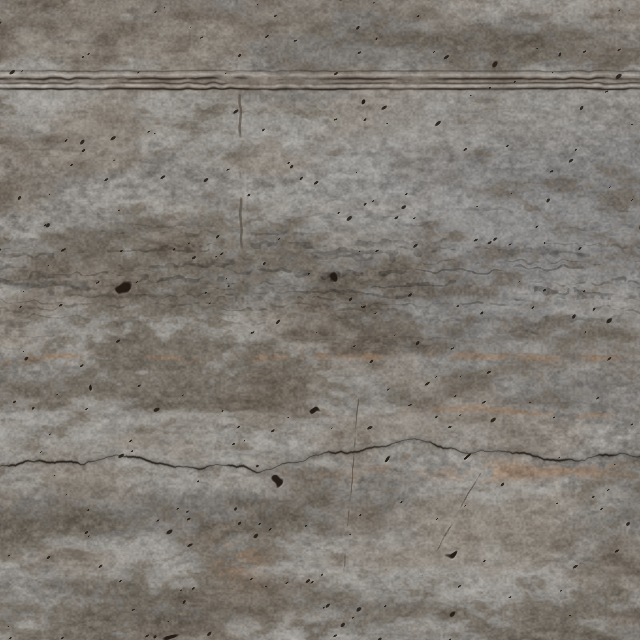
Reproduce this texture procedurally as a Shadertoy shader.

```glsl
// Weathered board-cast concrete: grey clouds, gritty brown stains and rust in
// horizontal bands, a worn moulded groove, a fine crack, scratches and pores.
// Stains use layered noise, pores use cellular scatter, the crack is summed sines.

const vec3 PALE_GREY = vec3(0.615, 0.605, 0.585);
const vec3 MID_GREY = vec3(0.490, 0.478, 0.460);
const vec3 BLUE_GREY = vec3(0.530, 0.532, 0.540);
const vec3 WARM_GREY = vec3(0.525, 0.485, 0.440);
const vec3 STAIN = vec3(0.350, 0.315, 0.270);
const vec3 RUST = vec3(0.600, 0.450, 0.330);
const vec3 HOLE = vec3(0.120, 0.090, 0.065);

float hash(vec2 p) {
    vec3 q = fract(vec3(p.xyx) * 0.1031);
    q += dot(q, q.yzx + 33.33);
    return fract((q.x + q.y) * q.z);
}

float noise(vec2 p) {
    vec2 i = floor(p), f = fract(p);
    f = f * f * (3.0 - 2.0 * f);
    return mix(mix(hash(i), hash(i + vec2(1, 0)), f.x),
               mix(hash(i + vec2(0, 1)), hash(i + vec2(1, 1)), f.x), f.y);
}

float fbm(vec2 p) {
    float sum = 0.0, amp = 0.516;
    for (int i = 0; i < 5; i++) {
        sum += amp * noise(p);
        p = p * 2.03 + vec2(17.3, 9.1);
        amp *= 0.5;
    }
    return sum;
}

// Soft band around a coordinate
float band(float y, float centre, float width) {
    float d = (y - centre) / width;
    return exp(-d * d);
}

float segment(vec2 p, vec2 a, vec2 b, float width) {
    vec2 ab = b - a;
    float t = clamp(dot(p - a, ab) / dot(ab, ab), 0.0, 1.0);
    return 1.0 - smoothstep(0.3 * width, width, length(p - a - ab * t));
}

// Scattered holes, at most one per cell
float pores(vec2 p, float cells, float chance, float radius, float seed) {
    float mask = 0.0;
    for (int k = 0; k < 9; k++) {
        vec2 c = floor(p * cells) + vec2(k % 3, k / 3) - 1.0;
        vec2 centre = c + vec2(hash(c + seed + 3.7), hash(c + seed + 8.2));
        vec2 d = p - centre / cells;
        d.y = (d.y - 0.5 * d.x) * (1.0 + hash(c + seed + 6.4));
        float r = radius * mix(0.5, 1.35, hash(c + seed + 2.9));
        mask = max(mask, step(hash(c + seed), chance) * (1.0 - smoothstep(0.6, 1.2, length(d) / r)));
    }
    return mask;
}

float crackHeight(float x) {
    return 0.285 + 0.014 * sin(6.28 * x + 3.4) + 0.011 * sin(14.3 * x - 1.0)
         + 0.004 * sin(41.0 * x) + 0.014 * fbm(vec2(x * 45.0, 4.0)) - 0.007;
}

// Grime gathers in bands, mostly on the left
float stainBias(vec2 p) {
    float left = 1.0 - smoothstep(0.25, 0.75, p.x);
    float onLeft = band(p.y, 0.825, 0.018) + band(p.y, 0.39, 0.032) + 1.2 * band(p.y, 0.18, 0.024);
    float across = band(p.y, 0.57, 0.09) * mix(0.45, 1.0, left) + 0.7 * band(p.y, 0.95, 0.035)
                 + 0.8 * band(p.y, 0.03, 0.045) + 0.5 * band(p.y, 0.285, 0.018);
    return 0.13 * (onLeft * left + across) + 0.03 * left - 0.06;
}

void mainImage(out vec4 fragColor, in vec2 fragCoord) {
    vec2 uv = fragCoord / iResolution.xy;
    vec2 jitter = vec2(noise(uv * 75.0), noise(uv * 75.0 + 40.0)) - 0.5;
    float grit = fbm(uv * vec2(85.0, 120.0)) - 0.5;
    float rightSide = smoothstep(0.35, 0.8, uv.x);

    // Grey clouds, cooler at upper right, warmer elsewhere
    float light = 0.15 * band(uv.y, 0.82, 0.035) + 0.10 * band(uv.y, 0.46, 0.04)
                + 0.10 * band(uv.y, 0.33, 0.03) + 0.06 * band(uv.y, 0.12, 0.05);
    float cloud = fbm(uv * vec2(4.0, 15.0) + 2.0) + light + 0.25 * grit;
    vec3 col = mix(MID_GREY, PALE_GREY, smoothstep(0.28, 0.72, cloud));
    float cool = rightSide * band(uv.y, 0.66, 0.22);
    col = mix(col, BLUE_GREY, 0.6 * cool);
    float warm = smoothstep(0.42, 0.68, fbm(uv * vec2(7.0, 16.0) + 60.0));
    col = mix(col, WARM_GREY, 0.6 * warm * (1.0 - cool));

    // Gritty grime, then thin broken rust veins and a rust patch
    float grime = 0.5 * fbm(uv * vec2(5.0, 13.0) + 31.0) + 0.5 * fbm(uv * vec2(24.0, 46.0)) + 0.4 * grit;
    col = mix(col, STAIN, 0.64 * smoothstep(0.45, 0.66, grime + stainBias(uv)));
    float wave = uv.y + 0.03 * (fbm(uv * vec2(9.0, 14.0)) - 0.5);
    float rust = band(wave, 0.445, 0.005) + rightSide * (band(wave, 0.358, 0.004)
               + band(wave, 0.265, 0.012)) + 0.7 * band(uv.x, 0.37, 0.05) * band(uv.y, 0.13, 0.05);
    col = mix(col, RUST, 0.5 * rust * smoothstep(0.38, 0.65, fbm(uv * vec2(20.0, 60.0)) + 0.5 * grit));

    // Board fibres, grit and fine grain
    float fibre = smoothstep(0.62, 0.9, noise(vec2(uv.x * 16.0, uv.y * 210.0) + 2.0 * jitter));
    col *= 1.0 - fibre * (0.05 + 0.17 * band(uv.y, 0.57, 0.08));
    col += 0.20 * grit + 0.075 * (noise(uv * 300.0) - 0.5);

    // Groove with broken dark ledges and pale lips
    float gy = uv.y + 0.004 * jitter.y * noise(uv * 9.0);
    float wear = smoothstep(0.25, 0.6, fbm(uv * vec2(22.0, 70.0)));
    col = mix(col, WARM_GREY * 0.9 + 0.3 * grit, 0.6 * band(gy, 0.875, 0.013));
    float ledges = band(gy, 0.861, 0.0018) + 0.45 * band(gy, 0.889, 0.0014)
                 + wear * (0.9 * band(gy, 0.877, 0.0020) + 0.6 * band(gy, 0.870, 0.0014));
    col = mix(col, HOLE, min(ledges, 1.0) * (0.5 + 0.3 * wear));
    col += 0.10 * (band(gy, 0.866, 0.0018) + band(gy, 0.883, 0.0022));

    // Faint scratches and an upright seam
    vec2 sp = uv + 0.003 * jitter;
    float scratch = segment(sp, vec2(0.56, 0.375), vec2(0.537, 0.10), 0.0016)
                  + segment(sp, vec2(0.75, 0.26), vec2(0.66, 0.10), 0.0016)
                  + segment(sp, vec2(0.375, 0.85), vec2(0.377, 0.59), 0.0030);
    col = mix(col, STAIN, 0.75 * scratch * smoothstep(0.4, 0.6, fbm(uv * 40.0)));

    // Crack, thinning and fading along its length
    float gap = abs(uv.y - crackHeight(uv.x));
    float open = smoothstep(0.2, 0.75, noise(vec2(uv.x * 38.0, 8.0)));
    col *= 1.0 - 0.14 * band(gap, 0.0, 0.005);
    col = mix(col, HOLE, mix(0.4, 0.85, open) * band(gap, 0.0, mix(0.0010, 0.0019, open)));

    // Ragged pores in three sizes, lit below
    vec2 ragged = uv + 0.016 * jitter;
    float large = pores(ragged, 9.0, 0.16, 0.0085, 11.0);
    float rim = pores(ragged + vec2(0.0, 0.003), 9.0, 0.16, 0.0085, 11.0);
    float small = max(pores(sp, 24.0, 0.13, 0.0036, 23.0), pores(sp, 55.0, 0.06, 0.0023, 47.0));
    col += 0.06 * rim * (1.0 - large);
    col = mix(col, HOLE, max(0.95 * large, 0.85 * small));
    fragColor = vec4(clamp(col, 0.0, 1.0), 1.0);
}
```
